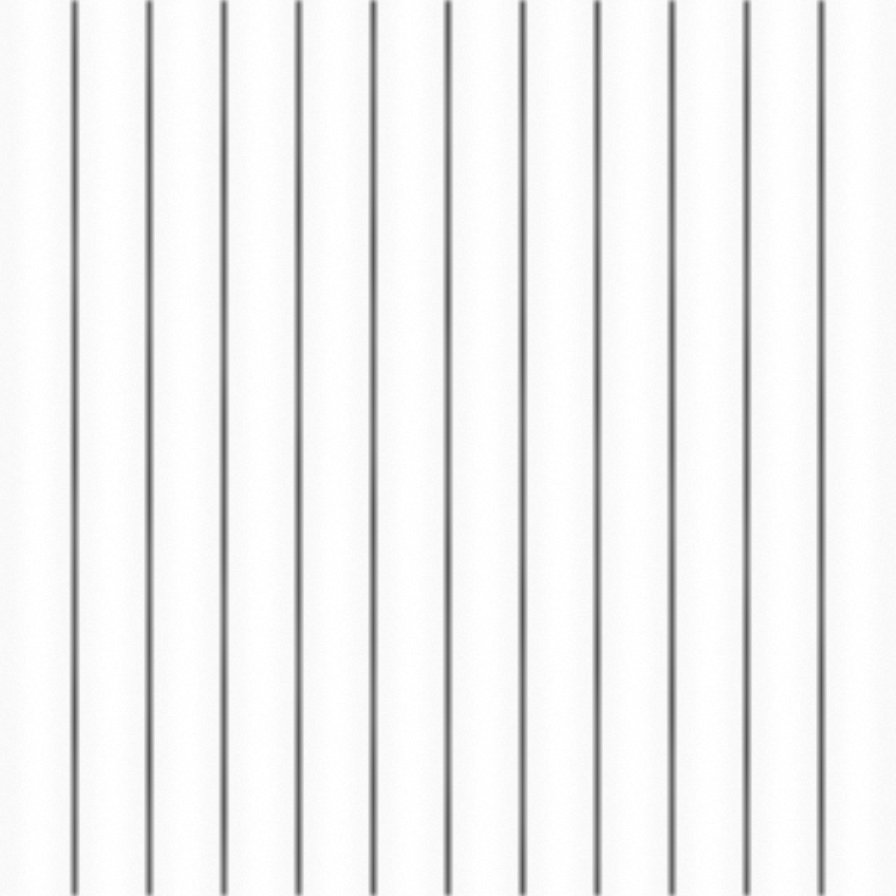
Write a Shadertoy shader that draws this pattern.

```glsl
// Soft grey vertical grooves between pale, faintly grained panels.
#define PANELS 12.0
#define GROOVE_HALF_WIDTH 0.079
#define GROOVE_DARK 0.35
#define PANEL_EDGE 0.978
#define PANEL_CENTER 0.998
#define GRAIN_CELLS 512.0
#define GRAIN_AMOUNT 0.014
#define WEAR_AMOUNT 0.035
#define END_FADE 0.006

float hash21(vec2 p) {
    p = fract(p * vec2(0.1031, 0.1137));
    p += dot(p, p.yx + 33.33);
    return fract((p.x + p.y) * p.x * 57.31);
}

// Slow change in tone along each groove, between -1 and 1.
float wear(float y, float groove) {
    return 0.6 * sin(y * 19.0 + groove * 0.7) + 0.4 * sin(y * 43.0 + groove * 2.3);
}

void mainImage(out vec4 fragColor, in vec2 fragCoord) {
    vec2 uv = fragCoord / iResolution.xy;
    float x = uv.x * PANELS;
    float groove = round(x);
    float dist = abs(x - groove);
    float pixel = PANELS / iResolution.x;

    // Panel: brightest along its center, with fine paper grain.
    float tone = mix(PANEL_EDGE, PANEL_CENTER, smoothstep(0.12, 0.48, dist));
    tone += GRAIN_AMOUNT * (hash21(floor(uv * GRAIN_CELLS)) - 0.5);

    // Groove: linear falloff, absent at the outer borders.
    float halfWidth = max(GROOVE_HALF_WIDTH, pixel);
    float depth = clamp(1.0 - dist / halfWidth, 0.0, 1.0);
    float inside = step(0.5, groove) * step(groove, PANELS - 0.5);
    float ends = smoothstep(-END_FADE, END_FADE, min(uv.y, 1.0 - uv.y));
    float dark = GROOVE_DARK + WEAR_AMOUNT * wear(uv.y, groove);
    tone = mix(tone, dark, depth * inside * ends);

    fragColor = vec4(vec3(clamp(tone, 0.0, 1.0)), 1.0);
}
```
